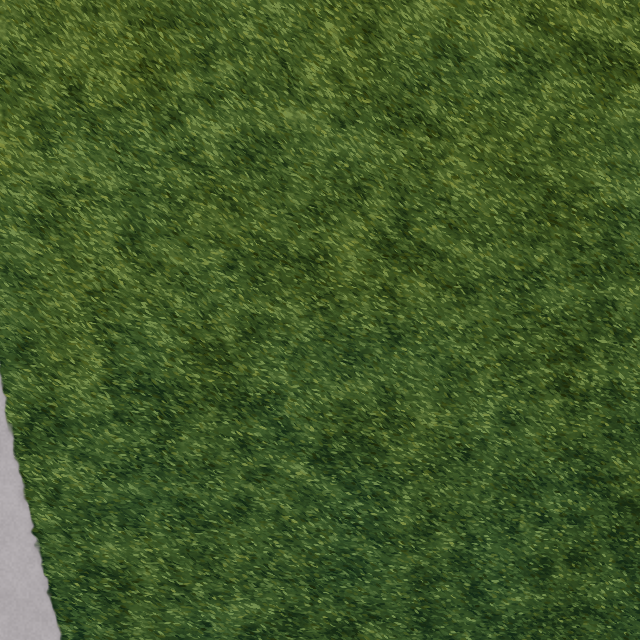
Reproduce this texture procedurally as a WebGL 2 fragment shader.

```glsl
#version 300 es
precision highp float;
// A mown lawn seen from above, with a pale paved strip at the lower left.
// Short soft blades are scattered per grid cell along a slowly turning lean;
// their tone is added to clump noise and a broad light gradient, then ramped.

uniform vec2 u_resolution;
out vec4 fragColor;

const vec3 DEEP   = vec3(0.14, 0.22, 0.09);
const vec3 SHADE  = vec3(0.20, 0.29, 0.12);
const vec3 GREEN  = vec3(0.25, 0.35, 0.15);
const vec3 BRIGHT = vec3(0.32, 0.41, 0.19);
const vec3 TIP    = vec3(0.41, 0.50, 0.25);
const vec3 PAVING = vec3(0.68, 0.66, 0.67);
const vec3 WARMTH = vec3(0.035, 0.005, -0.035); // shift towards dry yellow

const float CELL = 0.010;          // grid pitch of the blades
const int BLADES_PER_CELL = 4;
const float BLADE_LENGTH = 0.0095; // half length, below CELL
const float BLADE_WIDTH = 0.0023;  // half width
const float BLADE_SPREAD = 4.2;    // range of blade tones
const float GAP_TONE = -0.6;       // tone between blades
const float CLUMP_SCALE = 26.0;
const float CLUMP_SPREAD = 3.0;
const float LEAN_LOW = 0.32;       // lean at the bottom, radians
const float LEAN_HIGH = 0.72;      // lean at the top

vec3 hash3(ivec3 cell) {
    uvec3 v = uvec3(cell) * 1664525u + 1013904223u;
    v.x += v.y * v.z; v.y += v.z * v.x; v.z += v.x * v.y;
    v ^= v >> 16u;
    v.x += v.y * v.z; v.y += v.z * v.x; v.z += v.x * v.y;
    return vec3(v >> 8u) / 16777216.0;
}

float noise(vec2 p, int seed) {
    ivec2 i = ivec2(floor(p));
    vec2 f = fract(p);
    f = f * f * (3.0 - 2.0 * f);
    float a = hash3(ivec3(i, seed)).x;
    float b = hash3(ivec3(i + ivec2(1, 0), seed)).x;
    float c = hash3(ivec3(i + ivec2(0, 1), seed)).x;
    float d = hash3(ivec3(i + ivec2(1, 1), seed)).x;
    return mix(mix(a, b, f.x), mix(c, d, f.x), f.y);
}

// Rotates p into axes along and across a downward right lean.
vec2 alongAcross(vec2 p, float lean) {
    float c = cos(lean), s = sin(lean);
    return vec2(c * p.x - s * p.y, s * p.x + c * p.y);
}

// Returns tone (x) and dryness (y) of the topmost blades.
vec2 blades(vec2 p) {
    vec2 result = vec2(GAP_TONE, 0.0);
    ivec2 home = ivec2(floor(p / CELL));
    float shorten = mix(1.0, 0.7, clamp(p.x * (1.2 - p.y), 0.0, 1.0));
    for (int y = -1; y <= 1; y++)
    for (int x = -1; x <= 1; x++)
    for (int k = 0; k < BLADES_PER_CELL; k++) {
        ivec2 cell = home + ivec2(x, y);
        vec3 place = hash3(ivec3(cell, k + 10));
        vec3 look = hash3(ivec3(cell, k + 50));
        vec2 root = (vec2(cell) + place.xy) * CELL;
        float lean = mix(LEAN_LOW, LEAN_HIGH, root.y) + (place.z - 0.5) * 0.8;
        vec2 halfSize = vec2(BLADE_LENGTH * shorten * mix(0.6, 1.0, look.z),
                             BLADE_WIDTH * mix(0.75, 1.1, look.y));
        vec2 q = alongAcross(p - root, lean) / halfSize;
        float cover = 0.9 * smoothstep(0.0, 0.8, 1.0 - dot(q, q));
        float tone = (look.x - 0.5) * BLADE_SPREAD + 0.9 * step(0.94, look.x);
        float dry = 2.0 * smoothstep(0.75, 1.0, look.y) - 0.3;
        result = mix(result, vec2(tone, dry), cover);
    }
    return result;
}

// Five colour ramp, one colour per unit of s.
vec3 grassRamp(float s) {
    return DEEP + (SHADE - DEEP) * clamp(s, -0.7, 1.0)
         + (GREEN - SHADE) * clamp(s - 1.0, 0.0, 1.0)
         + (BRIGHT - GREEN) * clamp(s - 2.0, 0.0, 1.0)
         + (TIP - BRIGHT) * clamp(s - 3.0, 0.0, 1.6);
}

void main() {
    vec2 p = gl_FragCoord.xy / u_resolution.y;
    float pixel = 1.0 / u_resolution.y;

    // Clumps, broad light and fine grain
    vec2 c = alongAcross(p, 0.5) * vec2(1.0, 1.35) * CLUMP_SCALE;
    float clump = 0.62 * noise(c, 1) + 0.38 * noise(c * 2.3, 2) - 0.5;
    float light = 0.75 * (p.y - 0.5) - 0.35 * (p.x - 0.5);
    float grain = noise(p * 300.0, 3) - 0.5;
    vec2 blade = blades(p);

    // Rare patches of small round leaves
    float weeds = smoothstep(0.94, 0.98, noise(p * vec2(11.0, 17.0), 4));
    float leaves = 4.5 * (noise(p * 150.0, 5) - 0.5);
    blade.x = mix(blade.x, leaves, 0.7 * weeds);

    // Paved strip with a ragged, shaded border
    float border = 0.098 - 0.29 * p.y + 0.13 * p.y * p.y;
    float side = p.x - border + 0.007 * (noise(p * 95.0, 6) - 0.5);
    float onGrass = smoothstep(-0.0012 - pixel, 0.0012 + pixel, side);
    float borderShade = exp(-max(side, 0.0) / 0.006);

    float tone = blade.x + CLUMP_SPREAD * clump + light + 0.5 * grain - 0.9 * borderShade;
    vec3 grass = grassRamp(2.0 + 1.15 * tone);
    float warm = 0.9 * (p.y - 0.45) + 0.5 * (noise(p * 9.0, 7) - 0.5) + 0.6 * blade.y;
    grass += WARMTH * warm;

    float mottle = 0.03 * (noise(p * 55.0, 8) - 0.5) + 0.04 * grain;
    vec3 paving = PAVING + mottle - 0.10 * exp(min(side, 0.0) / 0.003);

    fragColor = vec4(clamp(mix(paving, grass, onGrass), 0.0, 1.0), 1.0);
}
```
